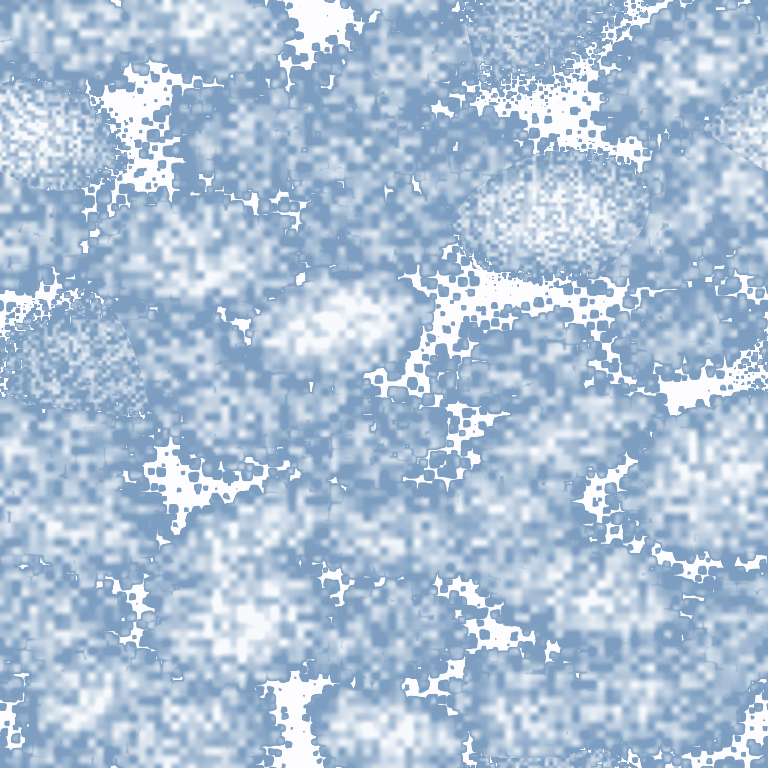
Give the GLSL for this texture, as a three.js fragment shader.

```glsl
// Draws a seamless field of grainy blue cloud puffs with ragged holes on white.
#define PUFF_GRID vec2(5.0, 8.0)   // puffs across and up
#define RADIUS_MIN vec2(0.110, 0.062)
#define RADIUS_MAX vec2(0.162, 0.100)
#define TILT 0.4                   // largest lean of a puff, radians
#define GRAINS 72.0                // square grains per side
#define SPECKS 92.0                // tone specks per side
#define RAGGED 0.8                 // bite of the grains into the edge
#define SPECK_CONTRAST 1.05
#define RIM 0.3                    // depth of the dark outline
#define BLUE vec3(0.490, 0.620, 0.755)
#define PALE vec3(0.970, 0.980, 0.990)
#define PAPER vec3(0.993, 0.993, 1.000)

varying vec2 vUv;

float hash(vec2 p) {
  return fract(sin(dot(p, vec2(127.1, 311.7))) * 43758.5453);
}

vec2 hash2(vec2 p) {
  return vec2(hash(p), hash(p + vec2(37.3, 17.9)));
}

// Value noise that wraps after a whole number of cells.
float noise(vec2 uv, float period) {
  vec2 p = uv * period;
  vec2 cell = floor(p);
  vec2 f = fract(p);
  f = f * f * (3.0 - 2.0 * f);
  vec2 a = mod(cell, period);
  vec2 b = mod(cell + 1.0, period);
  return mix(mix(hash(a), hash(vec2(b.x, a.y)), f.x),
             mix(hash(vec2(a.x, b.y)), hash(b), f.x), f.y);
}

// Scattered rounded squares of uneven strength, high at their centres.
float grains(vec2 uv, float period) {
  vec2 p = uv * period;
  vec2 cell = floor(p);
  float best = 0.0;
  for (int y = -1; y <= 1; y++) {
    for (int x = -1; x <= 1; x++) {
      vec2 c = cell + vec2(float(x), float(y));
      vec2 id = mod(c, period) + 5.3;
      vec2 d = p - c - 0.5 - 0.8 * (hash2(id) - 0.5);
      d *= d;
      float dist = sqrt(length(d));
      float strength = mix(0.6, 1.1, hash(id + 71.7));
      best = max(best, strength - dist);
    }
  }
  return best;
}

// Height of the tallest puff (x) and its random kind (y).
vec2 puffs(vec2 uv) {
  vec2 cell = floor(uv * PUFF_GRID);
  vec2 best = vec2(-9.0, 0.0);
  for (int y = -1; y <= 1; y++) {
    for (int x = -1; x <= 1; x++) {
      vec2 c = cell + vec2(float(x), float(y));
      vec2 id = mod(c, PUFF_GRID) + 2.7;
      vec2 center = (c + 0.5 + 0.75 * (hash2(id) - 0.5)) / PUFF_GRID;
      float lean = TILT * (2.0 * hash(id + 23.1) - 1.0);
      float cs = cos(lean);
      float sn = sin(lean);
      vec2 d = uv - center;
      d = vec2(cs * d.x + sn * d.y, cs * d.y - sn * d.x);
      d /= mix(RADIUS_MIN, RADIUS_MAX, hash2(id + 41.9));
      float h = hash(id + 59.3);
      float height = (0.45 + 0.75 * h * h) * (1.0 - dot(d, d));
      if (height > best.x) best = vec2(height, hash(id + 83.7));
    }
  }
  return best;
}

void main() {
  // Cloud body with a softly wobbling outline.
  vec2 puff = puffs(vUv);
  float lift = puff.x + 0.2 * (noise(vUv, 18.0) - 0.5);

  // A few puffs carry grain of half the size.
  float fineness = 1.0 + step(0.84, puff.y);
  float cover = lift + RAGGED * (grains(vUv, GRAINS * fineness) - 0.45);

  // Speckled tone, palest in the cores and darkest along every edge.
  float speck = noise(vUv, SPECKS * fineness) - 0.5;
  float tone = 0.75 * lift + SPECK_CONTRAST * speck;
  tone = clamp(tone, 0.0, 1.0) * smoothstep(0.0, RIM, cover);

  vec3 cloud = mix(BLUE, PALE, tone);
  vec3 color = mix(PAPER, cloud, smoothstep(-0.04, 0.04, cover));
  gl_FragColor = vec4(color, 1.0);
}
```
